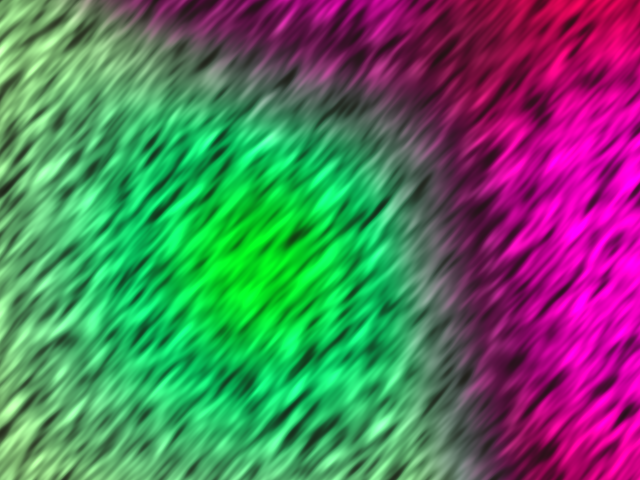
Give the GLSL for this background, as a Shadertoy shader.

```glsl
// Brushed colour field: a lime glow fades through emerald to sage, then crosses
// a dark curved band into magenta and crimson. Stretched gradient noise supplies
// the diagonal streaks, shading the colours and roughening their transitions.

const float STREAK_ANGLE = 0.84;
const float STREAK_CONTRAST = 1.15;
const vec2 STREAK_FREQUENCY = vec2(7.5, 30.0);
const float COLOR_JITTER = 0.05;
const vec2 GLOW_CENTER = vec2(0.54, 0.45);
const vec2 CORNER_SHADE = vec2(0.96, 0.91);
const float CORNER_ROUNDING = 0.12;

const vec3 LIME    = vec3(0.01, 0.84, 0.11);
const vec3 EMERALD = vec3(0.03, 0.74, 0.36);
const vec3 SAGE    = vec3(0.32, 0.67, 0.42);
const vec3 PALE    = vec3(0.47, 0.69, 0.42);
const vec3 ASH     = vec3(0.31, 0.37, 0.34);
const vec3 PLUM    = vec3(0.36, 0.07, 0.27);
const vec3 VIOLET  = vec3(0.65, 0.01, 0.49);
const vec3 MAGENTA = vec3(0.91, 0.00, 0.73);
const vec3 CRIMSON = vec3(0.66, 0.01, 0.25);
const vec3 MAROON  = vec3(0.36, 0.07, 0.20);
const vec3 SHADOW  = vec3(0.13, 0.11, 0.08);

// Sine-free hash returning a gradient in [-1, 1]
vec2 hashGradient(vec2 cell) {
    vec3 q = fract(cell.xyx * vec3(0.1031, 0.1030, 0.0973));
    q += dot(q, q.yzx + 33.33);
    return 2.0 * fract((q.xx + q.yz) * q.zy) - 1.0;
}

float gradientNoise(vec2 p) {
    vec2 i = floor(p), f = fract(p);
    vec2 u = f * f * f * (f * (f * 6.0 - 15.0) + 10.0);
    float a = dot(hashGradient(i), f);
    float b = dot(hashGradient(i + vec2(1, 0)), f - vec2(1, 0));
    float c = dot(hashGradient(i + vec2(0, 1)), f - vec2(0, 1));
    float d = dot(hashGradient(i + vec2(1, 1)), f - vec2(1, 1));
    return mix(mix(a, b, u.x), mix(c, d, u.x), u.y);
}

// Layers of noise, long along the stroke and narrow across it
float streaks(vec2 p) {
    vec2 along = vec2(cos(STREAK_ANGLE), sin(STREAK_ANGLE));
    vec2 q = vec2(dot(p, along), dot(p, vec2(-along.y, along.x)));
    q.y += 0.012 * gradientNoise(p * 4.0 + 7.0);
    vec2 frequency = STREAK_FREQUENCY;
    float sum = 0.0, weight = 0.55;
    for (int i = 0; i < 3; i++) {
        sum += weight * gradientNoise(q * frequency + 19.7 * float(i + 1));
        frequency *= vec2(1.5, 1.7);
        weight *= i == 0 ? 1.25 : 0.7;
    }
    return sum;
}

float smoothMax(float a, float b, float k) {
    float h = max(k - abs(a - b), 0.0) / k;
    return max(a, b) + 0.25 * k * h * h;
}

// Signed distance outward from the dark band: a right side and a sloping top
float bandDistance(vec2 p) {
    float side = p.x + 0.16 * p.y - 1.03;
    float top = 0.85 * (p.y - 0.95 + 0.29 * (p.x - 0.35));
    return smoothMax(side, top, CORNER_ROUNDING);
}

vec3 colorField(vec2 p, float jitter) {
    // Green glow
    float r = distance(p, GLOW_CENTER) + jitter;
    vec3 color = mix(LIME, EMERALD, smoothstep(0.04, 0.27, r));
    color = mix(color, SAGE, smoothstep(0.25, 0.48, r));
    color = mix(color, PALE, smoothstep(0.42, 0.66, r));

    // Dark band and magenta beyond it
    float s = bandDistance(p) + jitter;
    vec3 ash = mix(PALE, ASH, smoothstep(0.0, 0.6, p.x));
    color = mix(color, ash, smoothstep(-0.19, -0.04, s));
    color = mix(color, PLUM, smoothstep(-0.07, 0.05, s) * smoothstep(0.0, 0.35, p.x));
    color = mix(color, VIOLET, smoothstep(0.05, 0.15, s));
    color = mix(color, MAGENTA, smoothstep(0.12, 0.31, s));

    // Crimson upper corner and a weaker one below
    float upper = smoothstep(0.60, 1.0, p.y - 0.25 * (p.x - 1.15));
    float lower = 0.5 * (1.0 - smoothstep(0.0, 0.28, p.y));
    float rightSide = smoothstep(0.80, 1.02, p.x) * smoothstep(0.0, 0.12, s);
    color = mix(color, CRIMSON, max(upper, lower) * rightSide);
    vec2 offset = (p - CORNER_SHADE) / vec2(0.15, 0.13);
    return mix(color, MAROON, 0.85 * exp(-dot(offset, offset)));
}

void mainImage(out vec4 fragColor, in vec2 fragCoord) {
    vec2 p = fragCoord / iResolution.y;
    p.x += 0.5 * (4.0 / 3.0 - iResolution.x / iResolution.y);

    float streak = streaks(p);
    vec3 color = colorField(p, COLOR_JITTER * streak);

    // Streak shading, softer at the glow's heart
    float calm = smoothstep(0.0, 0.28, distance(p, GLOW_CENTER));
    float shade = streak * STREAK_CONTRAST * mix(0.65, 1.0, calm);
    color *= 1.0 + shade;
    color = mix(color, SHADOW, 0.5 * smoothstep(0.1, 0.6, -shade));
    color += 0.16 * max(shade, 0.0) * calm * (1.0 - smoothstep(0.05, 0.2, bandDistance(p)));

    fragColor = vec4(clamp(color, 0.0, 1.0), 1.0);
}
```
